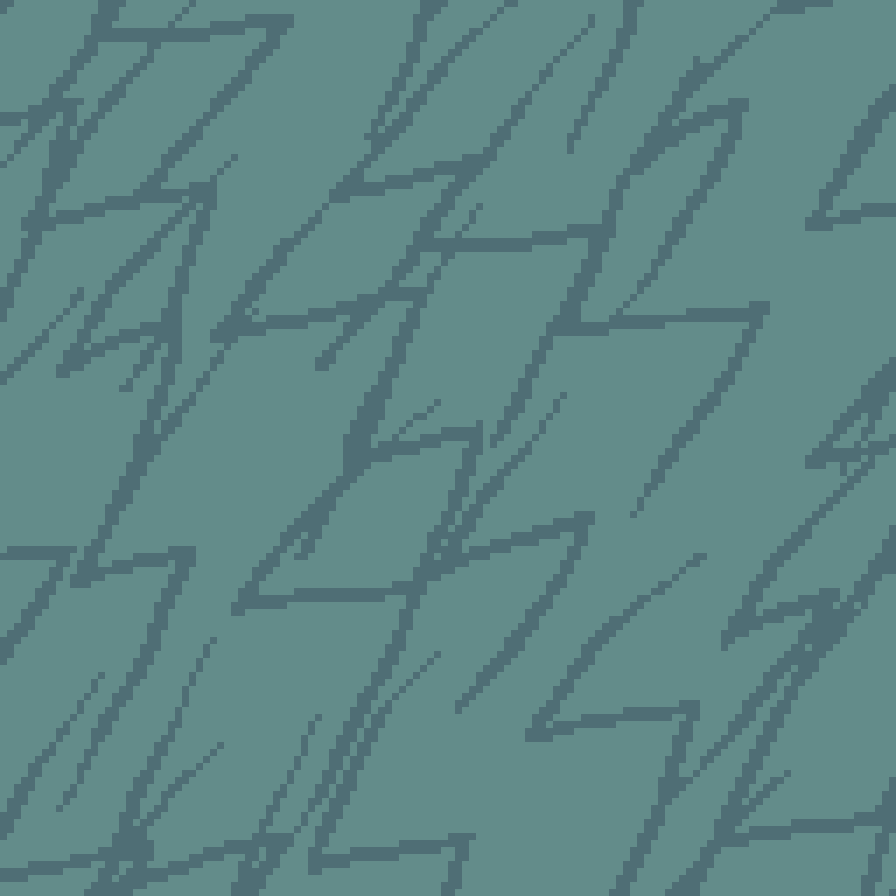
Reproduce this pattern procedurally as a Shadertoy shader.

```glsl
const vec3 GROUND = vec3(0.39, 0.55, 0.54);
const vec3 STROKE = vec3(0.31, 0.43, 0.46);
const float BLOCKS = 128.0;            // mosaic blocks across the canvas
const float BOLTS = 4.4;               // bolts across the canvas
const float JITTER = 0.75;             // scatter, as a share of the spacing
const float THIN = 0.0034;             // half width at the tips
const float THICK = 0.0081;            // half width of the body
const vec2 UPPER_LEG = vec2(0.175, 0.257);
const vec2 CROSSBAR = vec2(0.170, 0.040);
const vec2 LOWER_LEG = vec2(0.135, 0.255);
const vec2 VARIATION = vec2(0.35, 0.22); // relative change of leg sizes
const float BOW = 0.016;               // sideways bulge of the legs
const float WOBBLE = 0.0025;           // unevenness of the strokes

vec2 hash2(vec2 p) {
    vec3 q = fract(vec3(p.xyx) * vec3(0.1031, 0.1030, 0.0973));
    q += dot(q, q.yzx + 33.33);
    return fract((q.xx + q.yz) * q.zy);
}

vec2 vary(vec2 size, vec2 seed) {
    return size * (1.0 + VARIATION * (2.0 * hash2(seed) - 1.0));
}

// x: distance to a bowed stroke from a to b, y: position along it
vec2 bowedStroke(vec2 p, vec2 a, vec2 b, float bow) {
    vec2 along = b - a;
    vec2 side = normalize(vec2(-along.y, along.x));
    float t = clamp(dot(p - a, along) / dot(along, along), 0.0, 1.0);
    p -= side * bow * 4.0 * t * (1.0 - t);
    return vec2(length(p - a - along * t), t);
}

// Signed distance to one Z-shaped bolt around the origin
float bolt(vec2 p, vec2 id) {
    vec2 rnd = hash2(id + 71.0);
    p += WOBBLE * sin(p.yx * vec2(43.0, 37.0) + 6.28 * rnd);

    vec2 halfBar = 0.5 * vary(CROSSBAR, id + 13.0);
    halfBar.y *= 0.4 + 1.3 * rnd.x;
    vec2 tip = -halfBar + vary(UPPER_LEG, id + 29.0);
    vec2 tail = halfBar - vary(LOWER_LEG, id + 47.0);

    vec2 upper = bowedStroke(p, tip, -halfBar, -BOW * rnd.y);
    vec2 bar = bowedStroke(p, -halfBar, halfBar, BOW * 0.5 * (rnd.x - 0.3));
    vec2 lower = bowedStroke(p, halfBar, tail, BOW * rnd.x);

    // Long taper at the tip, short and uneven taper at the tail
    float upperWidth = mix(THIN, THICK, smoothstep(0.1, 0.65, upper.y));
    float lowerWidth = mix(THICK, THIN, rnd.y * smoothstep(0.6, 0.95, lower.y));
    return min(min(upper.x - upperWidth, bar.x - THICK * 0.93),
               lower.x - lowerWidth);
}

// 1 inside any bolt, constant over each mosaic block
float boltMask(vec2 uv) {
    vec2 p = (floor(uv * BLOCKS) + 0.5) / BLOCKS;
    vec2 home = floor(p * BOLTS);
    float d = 1.0;
    for (int y = -2; y <= 2; y++)
    for (int x = -2; x <= 2; x++) {
        vec2 id = home + vec2(x, y);
        vec2 centre = id + 0.5 + JITTER * (hash2(id + 5.0) - 0.5);
        centre.x += 0.5 * mod(id.y, 2.0) - 0.25;
        d = min(d, bolt(p - centre / BOLTS, id));
    }
    return step(d, 0.0);
}

void mainImage(out vec4 fragColor, in vec2 fragCoord) {
    // Four samples smooth the block edges at any canvas size
    float cover = 0.0;
    for (int i = 0; i < 4; i++) {
        vec2 offset = 0.5 * vec2(i % 2, i / 2) - 0.25;
        cover += 0.25 * boltMask((fragCoord + offset) / iResolution.y);
    }
    fragColor = vec4(mix(GROUND, STROKE, cover), 1.0);
}
```
